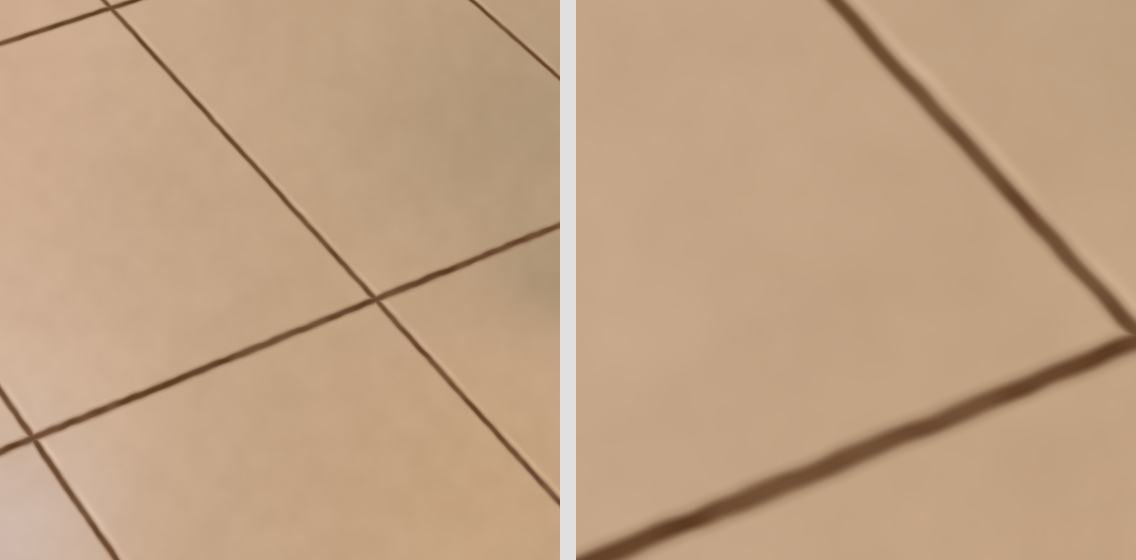
Left: the whole. Right: its middle third, enlarged.
Give the GLSL for this texture, as a Shadertoy shader.

```glsl
// Beige square floor tiles with dark brown grout, seen at a slant in soft light.

float hash(vec2 p) {
    p = fract(p * vec2(0.1031, 0.1137));
    p += dot(p, p.yx + 33.33);
    return fract((p.x + p.y) * p.x * 97.3);
}

float noise(vec2 p) {
    vec2 i = floor(p), f = fract(p);
    f = f * f * (3.0 - 2.0 * f);
    return mix(mix(hash(i), hash(i + vec2(1, 0)), f.x),
               mix(hash(i + vec2(0, 1)), hash(i + vec2(1, 1)), f.x), f.y);
}

float fbm(vec2 p) {
    float sum = 0.0, amp = 0.5;
    for (int i = 0; i < 5; i++) {
        sum += amp * noise(p);
        p = mat2(1.6, 1.2, -1.2, 1.6) * p + 17.0;
        amp *= 0.5;
    }
    return sum;
}

// Soft round spot: 1 at the centre, fading out around the radius
float spot(vec2 p, vec2 centre, vec2 radius) {
    vec2 d = (p - centre) / radius;
    return exp(-dot(d, d));
}

// Canvas position to floor position, one unit per tile
vec2 toFloor(vec2 p) {
    mat3 view = mat3(0.6626, 0.2825, 0.0755,
                    -0.4718, 0.7415, 0.184,
                     0.0586, 0.2174, 1.0);
    vec3 q = inverse(view) * vec3(p, 1.0);
    return q.xy / q.z;
}

void mainImage(out vec4 fragColor, in vec2 fragCoord) {
    vec2 p = fragCoord / iResolution.xy;
    vec2 tile = toFloor(p);
    vec2 cell = floor(tile);

    // Clay colour under a light that fades from left to right
    vec3 color = mix(vec3(0.805, 0.675, 0.57), vec3(0.755, 0.635, 0.515),
                     smoothstep(-0.1, 0.6, p.x));
    color += vec3(0.015, 0.003, -0.012) * spot(p, vec2(0.9, 0.1), vec2(0.35));

    // Pale glare in the lower left corner
    color = mix(color, vec3(0.82, 0.74, 0.70), 0.85 * spot(p, vec2(0.0, 0.04), vec2(0.19, 0.22)));
    color = mix(color, vec3(0.82, 0.71, 0.62), 0.5 * spot(p, vec2(0.0, 0.33), vec2(0.22, 0.2)));

    // Grey-brown worn patches on the right
    float cloud = fbm(p * 6.0 + 3.0);
    float wear = spot(p, vec2(0.93, 0.78), vec2(0.28, 0.25)) * (0.55 + 0.7 * cloud)
               + spot(p, vec2(1.0, 0.5), vec2(0.11, 0.08)) * (0.5 + cloud);
    color = mix(color, vec3(0.66, 0.565, 0.45), 0.75 * min(wear, 1.0));

    // Mottling, fine grain and a slight tone change per tile
    color += 0.035 * (cloud - 0.48) + 0.03 * (fbm(p * 28.0) - 0.48);
    color += 0.012 * (hash(cell + 7.0) - 0.5);

    // Signed distance to the nearest joint, with slightly ragged edges
    vec2 ragged = vec2(noise(p * 55.0), noise(p * 55.0 + 40.0)) - 0.5;
    vec2 joint = fract(tile + 0.5) - 0.5 + 0.003 * ragged;
    vec2 d = abs(joint);

    // Light catches the tile rim to the right of each column joint
    float rim = exp(-pow((joint.x - 0.018) / 0.007, 2.0));
    color += 0.055 * rim * noise(p * 24.0 + 9.0);

    // Grout: soft shadow, then dark core
    vec2 halo = 1.0 - smoothstep(0.004, 0.017, d);
    vec2 core = 1.0 - smoothstep(0.002, 0.0105, d);
    vec3 groutColor = mix(vec3(0.35, 0.22, 0.125), vec3(0.45, 0.32, 0.22), noise(p * 40.0));
    color = mix(color, vec3(0.56, 0.44, 0.33), 0.65 * max(halo.x, halo.y));
    color = mix(color, groutColor, max(0.88 * core.x, core.y));

    fragColor = vec4(clamp(color, 0.0, 1.0), 1.0);
}
```
